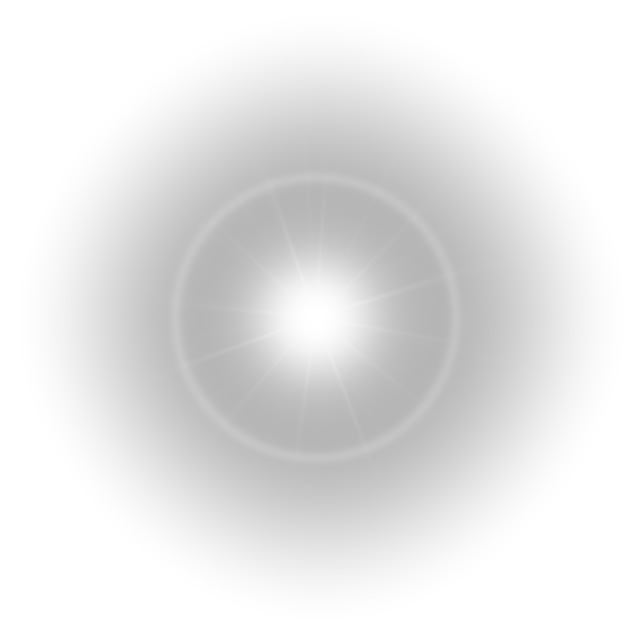
Give the GLSL for this background, as a WebGL 1 fragment shader.

```glsl
precision highp float;

uniform vec2 u_resolution;

const vec2 GLOW_CENTER = vec2(0.4935, 0.5035);
const vec2 HALO_CENTER = vec2(0.503, 0.503);
const float HALO_DEPTH = 0.29;
const float HALO_INNER = 0.175;
const float HALO_OUTER = 0.48;
const float HALO_WOBBLE = 0.015;
const float CORE_RADIUS = 0.095;
const float CORE_FALLOFF = 2.6;
const float BLOOM_RADIUS = 0.20;
const float BLOOM_STRENGTH = 0.10;
const float RING_RADIUS = 0.219;
const float RING_WIDTH = 0.0095;
const float RING_STRENGTH = 0.045;
const vec3 RAY_START = vec3(18.0, 45.0, 86.0);
const vec3 RAY_STEP = vec3(91.0, 92.0, 88.0);
const vec3 RAY_STRENGTH = vec3(0.024, 0.013, 0.016);
const float RAY_WIDTH = 0.0022;
const float RAY_SPREAD = 0.012;
const float STREAK_STRENGTH = 0.006;

float gaussian(float x, float width) {
  return exp(-x * x / (width * width));
}

// Dark halo with slightly squared contours
float haloShade(vec2 p) {
  float angle = atan(p.y, p.x);
  float radius = length(p) * (1.0 - HALO_WOBBLE * cos(4.0 * angle));
  return HALO_DEPTH * (1.0 - smoothstep(HALO_INNER, HALO_OUTER, radius));
}

// White center with a weak wide bloom
float coreLight(float radius) {
  float core = exp(-pow(radius / CORE_RADIUS, CORE_FALLOFF));
  float bloom = BLOOM_STRENGTH * (1.0 - smoothstep(0.05, BLOOM_RADIUS, radius));
  return 1.0 - (1.0 - core) * (1.0 - bloom);
}

// Three families of four narrow beams
float rayLight(vec2 p, float radius) {
  float width = RAY_WIDTH + RAY_SPREAD * radius;
  float light = 0.0;
  for (int i = 0; i < 4; i++) {
    vec3 angle = radians(RAY_START + RAY_STEP * float(i));
    vec3 along = p.x * cos(angle) + p.y * sin(angle);
    vec3 across = (p.y * cos(angle) - p.x * sin(angle)) / width;
    vec3 beam = exp(-across * across) * step(0.0, along);
    light += dot(beam, RAY_STRENGTH);
  }
  return light * smoothstep(0.03, 0.09, radius) * (1.0 - smoothstep(0.12, 0.29, radius));
}

// Fine radial streaks from layered sines
float streakLight(vec2 p, float radius) {
  float angle = atan(p.y, p.x);
  float waves = sin(23.0 * angle + 1.3) + sin(37.0 * angle + 4.1) + sin(61.0 * angle + 2.6);
  float fade = smoothstep(0.05, 0.12, radius) * (1.0 - smoothstep(0.18, 0.36, radius));
  return STREAK_STRENGTH * fade * pow(max(waves / 3.0, 0.0), 2.0);
}

void main() {
  vec2 uv = gl_FragCoord.xy / u_resolution;
  vec2 p = uv - GLOW_CENTER;
  float radius = length(p);

  float shade = haloShade(uv - HALO_CENTER) * (1.0 - coreLight(radius));
  float light = 1.0 - shade;
  light += RING_STRENGTH * gaussian(radius - RING_RADIUS, RING_WIDTH);
  light += rayLight(p, radius) + streakLight(p, radius);

  gl_FragColor = vec4(vec3(clamp(light, 0.0, 1.0)), 1.0);
}
```
